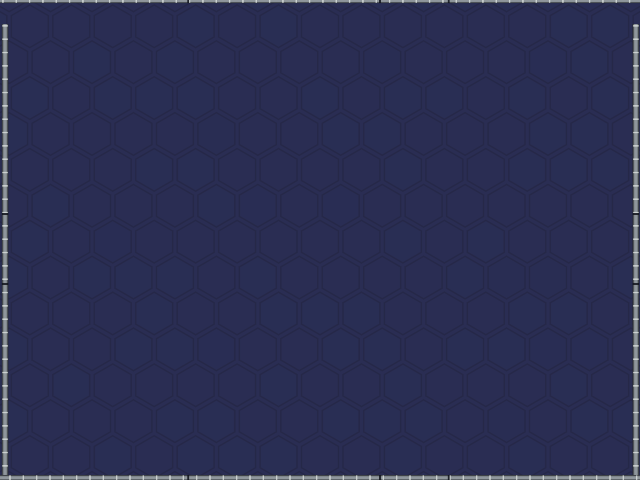
Write a Shadertoy shader that draws this pattern.

```glsl
const vec3 NAVY = vec3(0.163, 0.178, 0.327);
const vec3 GROOVE = vec3(0.143, 0.150, 0.272);
const vec3 STEEL = vec3(0.56, 0.59, 0.61);
const vec3 SHADOW = vec3(0.15, 0.16, 0.18);

float hash(vec2 p) {
    return fract(sin(dot(p, vec2(41.3, 289.1))) * 4375.5);
}

// Soft band of the given half width around zero
float band(float d, float halfWidth, float aa) {
    return 1.0 - smoothstep(halfWidth - 0.5 * aa, halfWidth + 0.5 * aa, abs(d));
}

// Pointy-top hexagons: xy is the offset from the nearest centre, zw that centre
vec4 hexCell(vec2 p) {
    vec2 lattice = vec2(1.0, sqrt(3.0));
    vec2 a = floor(p / lattice + 0.5) * lattice;
    vec2 b = (floor(p / lattice) + 0.5) * lattice;
    vec2 centre = length(p - a) < length(p - b) ? a : b;
    return vec4(p - centre, centre);
}

vec3 hexTiles(vec2 p, float aa) {
    float pitch = 3.109;
    vec4 cell = hexCell((p - vec2(24.0, 17.875)) / pitch);
    vec2 q = abs(cell.xy);
    float edge = (0.5 - max(q.x, dot(q, vec2(0.5, 0.866)))) * pitch;
    float tint = hash(floor(cell.zw * 4.0 + 0.5)) - 0.5;
    vec3 color = NAVY + vec3(-0.003, 0.003, 0.004) * tint * smoothstep(0.1, 0.2, edge);
    return mix(color, GROOVE, 0.8 * band(edge - 0.17, 0.055, 1.3 * aa));
}

// Rounded metal rod: across is measured from its axis, along runs its length
vec3 rod(vec3 under, float across, float along, float halfWidth, float joints, float aa) {
    float t = abs(across) / halfWidth;
    vec3 metal = mix(STEEL, SHADOW, smoothstep(0.25, 1.05, t));
    float tick = band(fract(along + 0.5) - 0.5, 0.055, aa);
    metal = mix(metal, vec3(0.86, 0.88, 0.87), 0.8 * tick * (1.0 - smoothstep(0.6, 1.1, t)));
    metal = mix(metal, vec3(0.06, 0.07, 0.10), 0.85 * joints);
    return mix(under, metal, band(across, halfWidth, aa));
}

void mainImage(out vec4 fragColor, in vec2 fragCoord) {
    // One unit is the spacing of the rod ticks; the canvas is 36 units high
    float aa = 36.0 / iResolution.y;
    vec2 p = fragCoord * aa;
    float width = iResolution.x * aa;
    vec3 color = hexTiles(p, aa);

    // Side rods, stopping short of the top
    float sideJoints = max(band(p.y - 19.95, 0.07, aa), band(p.y - 14.7, 0.07, aa));
    float sideX = min(p.x, width - p.x) - (p.x < 0.5 * width ? 0.38 : 0.31);
    vec3 side = rod(color, sideX, p.y - 0.06, 0.25, sideJoints, aa);
    color = mix(color, side, band(p.y - 17.2, 17.0, aa));

    // Bottom rod and the half-visible top rod
    float rowJoints = max(band(p.x - 14.12, 0.07, aa),
        max(band(p.x - 28.5, 0.07, aa), band(p.x - 33.65, 0.07, aa)));
    color = rod(color, p.y - 0.17, p.x - 0.75, 0.21, rowJoints, aa);
    color = rod(color, p.y - 35.95, p.x - 0.22, 0.19, rowJoints, aa);

    fragColor = vec4(color, 1.0);
}
```
